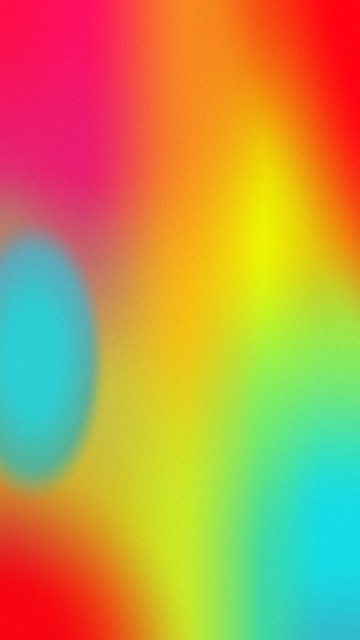
Write a Shadertoy shader that draws this background.

```glsl
// Soft mesh gradient: blended colour columns, two red corners and a cyan oval.

// Left column, top to bottom
const vec3 ROSE    = vec3(1.00, 0.05, 0.28);
const vec3 PINK    = vec3(1.00, 0.06, 0.38);
const vec3 MAGENTA = vec3(0.92, 0.11, 0.44);
const vec3 MAUVE   = vec3(0.74, 0.45, 0.42);
const vec3 OLIVE   = vec3(0.77, 0.74, 0.28);
const vec3 OCHRE   = vec3(0.86, 0.70, 0.10);
// Centre column
const vec3 ORANGE  = vec3(0.97, 0.54, 0.13);
const vec3 AMBER   = vec3(0.97, 0.74, 0.07);
const vec3 LIME    = vec3(0.79, 0.92, 0.15);
// Ridge and right columns
const vec3 RUST    = vec3(0.95, 0.46, 0.07);
const vec3 YELLOW  = vec3(0.93, 0.97, 0.00);
const vec3 GREEN   = vec3(0.49, 0.93, 0.39);
const vec3 TEAL    = vec3(0.25, 0.85, 0.63);
const vec3 GOLD    = vec3(0.90, 0.75, 0.04);
const vec3 SPRING  = vec3(0.57, 0.92, 0.32);
const vec3 AQUA    = vec3(0.08, 0.86, 0.90);
const vec3 STEEL   = vec3(0.20, 0.72, 0.79);
// Overlays
const vec3 SCARLET   = vec3(1.00, 0.01, 0.07);
const vec3 CRIMSON   = vec3(0.97, 0.02, 0.07);
const vec3 WINE      = vec3(0.82, 0.11, 0.22);
const vec3 HAZE      = vec3(0.68, 0.55, 0.42);
const vec3 OVAL_CORE = vec3(0.17, 0.81, 0.83);
const vec3 RIM_UPPER = vec3(0.40, 0.64, 0.71);
const vec3 RIM_LOWER = vec3(0.36, 0.68, 0.56);

const float LEFT_X = 0.22, CENTRE_X = 0.51, RIDGE_X = 0.73;
const float LEFT_BLEND_END = 0.54;
const float RIDGE_CURVE = 1.25;
const vec2 OVAL_CENTRE = vec2(0.093, 0.437);
const vec2 OVAL_RADII = vec2(0.185, 0.202);
const vec2 HAZE_CENTRE = vec2(0.0, 0.63);
const vec2 HAZE_RADII = vec2(0.13, 0.085);
const vec2 CORNER_RADII = vec2(0.38, 0.22);
const float CORNER_POWER = 1.5;
const float DIAGONAL_SOFTNESS = 0.18;
const vec2 GRAIN_CELLS = vec2(288.0, 512.0);
const float GRAIN_STRENGTH = 0.02;

float hash(vec2 p) {
    return fract(sin(dot(p, vec2(12.9898, 78.233))) * 43758.5);
}

// Colour transition between two depths
vec3 fade(vec3 from, vec3 to, float start, float end, float depth) {
    return mix(from, to, smoothstep(start, end, depth));
}

vec3 leftColumn(float x, float depth) {
    vec3 c = mix(ROSE, PINK, smoothstep(0.0, LEFT_X, x));
    c = fade(c, MAGENTA, 0.00, 0.26, depth);
    c = fade(c, MAUVE, 0.25, 0.45, depth);
    c = fade(c, OLIVE, 0.40, 0.62, depth);
    return fade(c, OCHRE, 0.63, 0.86, depth);
}

vec3 centreColumn(float depth) {
    vec3 c = fade(ORANGE, AMBER, 0.20, 0.50, depth);
    return fade(c, LIME, 0.46, 0.80, depth);
}

vec3 ridgeColumn(float depth) {
    vec3 c = fade(RUST, YELLOW, 0.00, 0.38, depth);
    c = fade(c, GREEN, 0.38, 0.67, depth);
    return fade(c, TEAL, 0.60, 0.88, depth);
}

vec3 rightColumn(float depth) {
    vec3 c = fade(GOLD, SPRING, 0.36, 0.57, depth);
    c = fade(c, AQUA, 0.51, 0.81, depth);
    return fade(c, STEEL, 0.87, 1.02, depth);
}

void mainImage(out vec4 fragColor, in vec2 fragCoord) {
    vec2 uv = fragCoord / iResolution.xy;
    float depth = 1.0 - uv.y;

    // Columns blended across the canvas
    vec3 color = mix(leftColumn(uv.x, depth), centreColumn(depth),
                     smoothstep(LEFT_X, LEFT_BLEND_END, uv.x));
    float ridge = clamp((uv.x - CENTRE_X) / (RIDGE_X - CENTRE_X), 0.0, 1.0);
    color = mix(color, ridgeColumn(depth), pow(ridge, RIDGE_CURVE));
    color = mix(color, rightColumn(depth), smoothstep(RIDGE_X - 0.03, 0.92, uv.x));

    // Upper right corner behind a curved diagonal
    float diagonal = uv.x - (0.75 + 0.45 * depth + 0.65 * depth * depth);
    color = mix(color, SCARLET,
                smoothstep(-DIAGONAL_SOFTNESS, DIAGONAL_SOFTNESS, diagonal));

    // Lower left corner, flatter than an ellipse
    vec2 reach = pow(uv / CORNER_RADII, vec2(CORNER_POWER));
    float corner = pow(reach.x + reach.y, 1.0 / CORNER_POWER);
    vec3 cornerColor = mix(CRIMSON, WINE, smoothstep(0.06, 0.22, uv.y));
    color = mix(color, cornerColor, 1.0 - smoothstep(0.36, 1.52, corner));

    // Haze above the oval
    vec2 hazePos = (uv - HAZE_CENTRE) / HAZE_RADII;
    color = mix(color, HAZE, 0.75 * exp(-dot(hazePos, hazePos)));

    // Cyan oval, its rim bluer above and greener below
    vec2 ovalPos = (uv - OVAL_CENTRE) / OVAL_RADII;
    float oval = length(ovalPos);
    vec3 rimColor = mix(RIM_LOWER, RIM_UPPER, smoothstep(-0.8, 0.8, ovalPos.y));
    vec3 ovalColor = mix(OVAL_CORE, rimColor, smoothstep(0.3, 1.0, oval));
    color = mix(color, ovalColor, 1.0 - smoothstep(0.80, 1.13, oval));

    // Fine grain
    color += GRAIN_STRENGTH * (hash(floor(uv * GRAIN_CELLS)) - 0.5);
    fragColor = vec4(color, 1.0);
}
```
